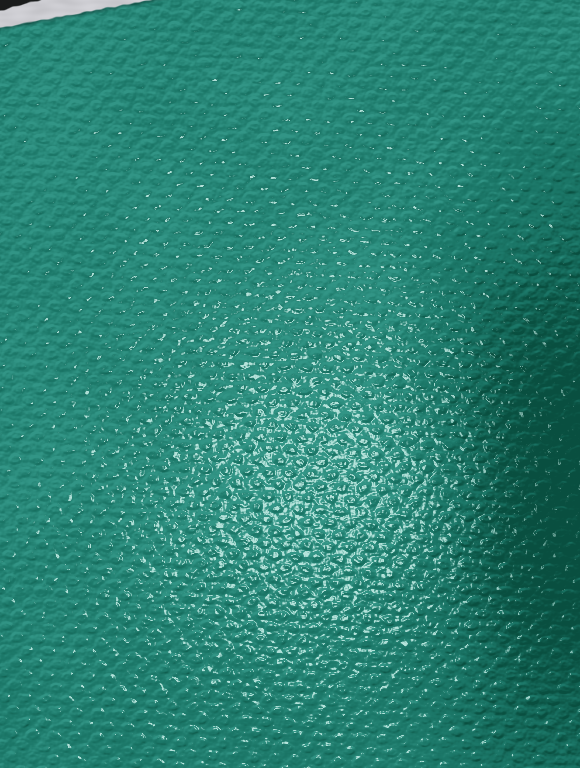
This texture is drawn by a WebGL 1 fragment shader. Its source:

```glsl
precision highp float;
// Glossy green embossed vinyl: staggered pebbles, grain and a soft lamp glare.
uniform vec2 u_resolution;

// Lengths are fractions of the canvas height.
const vec3 DARK_GREEN = vec3(0.035, 0.310, 0.250);
const vec3 MID_GREEN = vec3(0.105, 0.465, 0.405);
const vec3 LIGHT_GREEN = vec3(0.195, 0.585, 0.525);
const vec3 GLINT = vec3(0.740, 0.910, 0.880);
const vec3 PAPER = vec3(0.80, 0.80, 0.82);
const vec3 BACKDROP = vec3(0.10, 0.11, 0.11);

const vec2 PEBBLE_PITCH = vec2(0.0275, 0.0310);
const vec2 PEBBLE_RADIUS = vec2(0.0098, 0.0072);
const float PEBBLE_HEIGHT = 0.0026;
const float PEBBLE_WANDER = 0.0030;
const float SHEET_TILT = 0.05;
const float GRAIN_SIZE = 0.0085;
const float GRAIN_HEIGHT = 0.0027;
const float FINE_SIZE = 0.0045;
const float FINE_HEIGHT = 0.0010;
const float SLOPE_STEP = 0.0012;

const vec2 GLARE_CENTRE = vec2(0.415, 0.355);
const float GLARE_SPREAD = 2.25;  // slope needed per unit of distance
const float GLOSS_WIDTH = 0.10;   // width of the mirror lobe
const vec2 LIGHT_DIRECTION = vec2(-0.35, 0.94);

vec2 randomGradient(vec2 cell) {
  vec2 wave = vec2(dot(cell, vec2(127.1, 311.7)), dot(cell, vec2(269.5, 183.3)));
  float angle = 6.2832 * fract(sin(wave.x) * 4375.85 + sin(wave.y) * 2713.43);
  return vec2(cos(angle), sin(angle));
}

float gradientNoise(vec2 p) {
  vec2 i = floor(p);
  vec2 f = p - i;
  vec2 u = f * f * f * (f * (f * 6.0 - 15.0) + 10.0);
  float a = dot(randomGradient(i), f);
  float b = dot(randomGradient(i + vec2(1.0, 0.0)), f - vec2(1.0, 0.0));
  float c = dot(randomGradient(i + vec2(0.0, 1.0)), f - vec2(0.0, 1.0));
  float d = dot(randomGradient(i + 1.0), f - 1.0);
  return mix(mix(a, b, u.x), mix(c, d, u.x), u.y);
}

// Two interleaved grids of ellipses: 1 on a pebble, 0 on the land between.
float pebbles(vec2 p) {
  vec2 wander = vec2(gradientNoise(p * 55.0), gradientNoise(p * 55.0 + 37.0));
  float c = cos(SHEET_TILT);
  float s = sin(SHEET_TILT);
  vec2 q = (mat2(c, s, -s, c) * p + PEBBLE_WANDER * wander) / PEBBLE_PITCH;
  vec2 toRadius = PEBBLE_PITCH / PEBBLE_RADIUS;
  float even = length((fract(q) - 0.5) * toRadius);
  float odd = length((fract(q + 0.5) - 0.5) * toRadius);
  return 1.0 - smoothstep(0.45, 1.05, min(even, odd));
}

float relief(vec2 p) {
  float grain = gradientNoise(p * vec2(0.82, 1.0) / GRAIN_SIZE);
  float fine = gradientNoise(p / FINE_SIZE + 19.0);
  return PEBBLE_HEIGHT * pebbles(p) + GRAIN_HEIGHT * grain + FINE_HEIGHT * fine;
}

// Paper and dark backdrop showing past the sheet's upper left corner.
vec3 addCorner(vec3 colour, vec2 p, float pixel) {
  float ragged = 0.002 * gradientNoise(p * 90.0);
  float pastSheet = p.y - 0.9635 - 0.187 * p.x + ragged;
  float pastPaper = p.y - 0.986 - 0.27 * p.x + ragged;
  vec3 paper = PAPER * (1.0 + 0.08 * gradientNoise(p * vec2(30.0, 120.0)));
  colour *= 1.0 - 0.25 * smoothstep(-0.006, 0.0, pastSheet);
  colour = mix(colour, paper, smoothstep(-pixel, pixel, pastSheet));
  return mix(colour, BACKDROP, smoothstep(-pixel, pixel, pastPaper));
}

void main() {
  vec2 p = gl_FragCoord.xy / u_resolution.y;
  float pixel = 1.0 / u_resolution.y;

  // Surface slope by finite differences.
  float here = relief(p);
  vec2 slope = vec2(relief(p + vec2(SLOPE_STEP, 0.0)) - here,
                    relief(p + vec2(0.0, SLOPE_STEP)) - here) / SLOPE_STEP;

  // Broad light: haze round the glare, shadow along the right side.
  vec2 fromGlare = p - GLARE_CENTRE;
  float haze = exp(-dot(fromGlare, fromGlare) / 0.035);
  float shadow = smoothstep(0.46, 0.75, p.x)
               * exp(-pow((p.y - 0.38) / 0.36, 2.0));
  float patches = gradientNoise(p * 7.0);

  // Matte green, lit from above.
  float lit = dot(slope, -LIGHT_DIRECTION);
  float tone = 0.68 + 0.27 * lit + 0.12 * haze - 0.72 * shadow
             + 0.08 * patches - 0.10 * smoothstep(0.45, 0.0, p.y)
             - 0.16 * pebbles(p) * haze;
  tone = clamp(tone, 0.0, 1.0);
  vec3 colour = mix(DARK_GREEN, MID_GREEN, smoothstep(0.0, 0.5, tone));
  colour = mix(colour, LIGHT_GREEN, smoothstep(0.45, 0.9, tone));

  // Glints where a facet mirrors the lamp.
  vec2 miss = slope - GLARE_SPREAD * fromGlare;
  float glint = exp(-dot(miss, miss) / GLOSS_WIDTH);
  glint *= 1.0 - 0.45 * shadow;
  colour = mix(colour, GLINT, 0.95 * smoothstep(0.08, 0.95, glint));

  gl_FragColor = vec4(addCorner(colour, p, pixel), 1.0);
}
```
